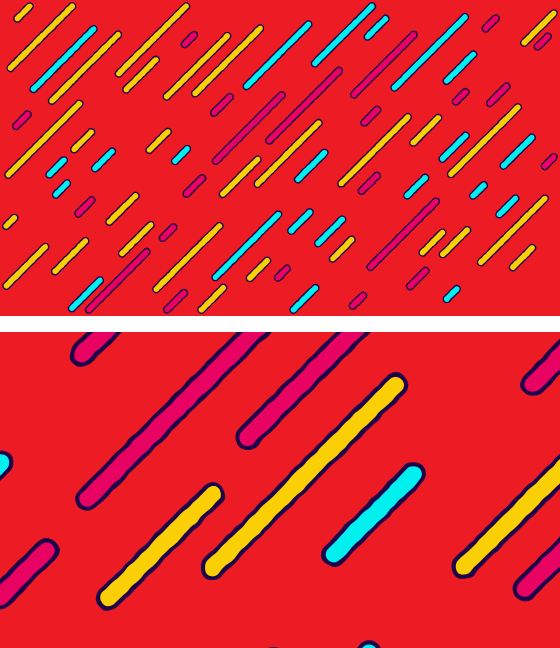
Top, the full canvas; bottom, a detail of the centre.
Give the GLSL for this pattern, as a Shadertoy shader.

```glsl
const vec3 RED = vec3(0.93, 0.11, 0.14);
const vec3 INK = vec3(0.12, 0.01, 0.29);
const vec3 YELLOW = vec3(0.98, 0.81, 0.02);
const vec3 MAGENTA = vec3(0.91, 0.01, 0.39);
const vec3 CYAN = vec3(0.0, 0.94, 0.94);

const float LANE = 0.083;         // spacing between diagonal lanes
const float CELL = 0.44;          // room for one long dash or two small ones
const float FILL_RADIUS = 0.0087;
const float INK_RADIUS = 0.0131;
const float MARGIN = 0.02;        // clear border of the canvas
const float DIAGONAL = 1.41421356;

vec4 hash42(vec2 p) {
    vec4 q = fract(p.xyxy * vec4(0.1031, 0.1030, 0.0973, 0.1099));
    q += dot(q, q.wzxy + 33.33);
    return fract((q.xxyz + q.yzzw) * q.zywx);
}

float valueNoise(vec2 p) {
    vec2 i = floor(p), f = fract(p);
    f = f * f * (3.0 - 2.0 * f);
    vec2 e = vec2(0.0, 1.0);
    return mix(mix(hash42(i).x, hash42(i + e.yx).x, f.x),
               mix(hash42(i + e.xy).x, hash42(i + e.yy).x, f.x), f.y);
}

// Share of the pixel covered by a shape at signed distance d
float coverage(float d, float pixel) {
    return clamp(0.5 - d / pixel, 0.0, 1.0);
}

// Distance to a segment from a to b along the first axis
float segmentDistance(vec2 p, float a, float b) {
    return length(vec2(p.x - clamp(p.x, a, b), p.y));
}

// Range along the diagonal at offset v that stays inside the canvas
vec2 canvasRange(float v, float aspect) {
    return vec2(abs(v) + DIAGONAL * MARGIN,
                min(DIAGONAL * (aspect - MARGIN) + v, DIAGONAL * (1.0 - MARGIN) - v));
}

vec3 dashColor(float pick) {
    return pick < 0.40 ? YELLOW : pick < 0.71 ? CYAN : MAGENTA;
}

// Half length of the dash core; each colour has its own small sizes
float dashHalfLength(bool isLong, float pick, float r) {
    if (isLong) return mix(0.132, 0.165, r);
    if (pick < 0.40) return mix(0.038, 0.078, r * r);
    return pick < 0.71 ? mix(0.021, 0.064, r) : mix(0.020, 0.046, r * r);
}

// Paints the one dash that can reach this point
vec3 paintDashes(vec2 p, float aspect, float wobble, float pixel) {
    float lane = floor(p.y / LANE);
    float shift = hash42(vec2(lane, 71.0)).x * CELL;
    float cell = floor((p.x - shift) / CELL);
    bool isLong = hash42(vec2(cell, lane) + 17.0).y < 0.45;

    // Choose the whole cell or one of its halves
    float slotSize = isLong ? CELL : 0.5 * CELL;
    float slot = floor((p.x - shift) / slotSize);
    vec4 rnd = hash42(vec2(slot + (isLong ? 200.0 : 0.0), lane) + 43.0);

    // Place it at random while keeping it inside its slot
    float halfLength = dashHalfLength(isLong, rnd.x, rnd.y);
    float room = 0.5 * slotSize - halfLength - INK_RADIUS - 0.004;
    float center = shift + (slot + 0.5) * slotSize + (2.0 * rnd.z - 1.0) * room;
    float v = (lane + 0.5) * LANE + (rnd.w - 0.5) * 0.048;

    // Shorten it at the border and drop tiny remains
    vec2 range = canvasRange(v, aspect);
    float a = max(center - halfLength, range.x);
    float b = min(center + halfLength, range.y);
    if (b - a < 0.035) return RED;

    float d = segmentDistance(vec2(p.x, p.y - v), a, b) + wobble;
    vec3 color = mix(RED, INK, coverage(d - INK_RADIUS, pixel));
    return mix(color, dashColor(rnd.x), coverage(d - FILL_RADIUS, pixel));
}

void mainImage(out vec4 fragColor, in vec2 fragCoord) {
    float pixel = 1.0 / iResolution.y;
    vec2 uv = fragCoord * pixel;
    vec2 diagonal = vec2(uv.x + uv.y, uv.y - uv.x) / DIAGONAL;

    // Slightly uneven, hand-inked edges
    float wobble = (valueNoise(uv * 110.0) - 0.5) * 0.0018;

    fragColor = vec4(paintDashes(diagonal, iResolution.x * pixel, wobble, pixel), 1.0);
}
```
